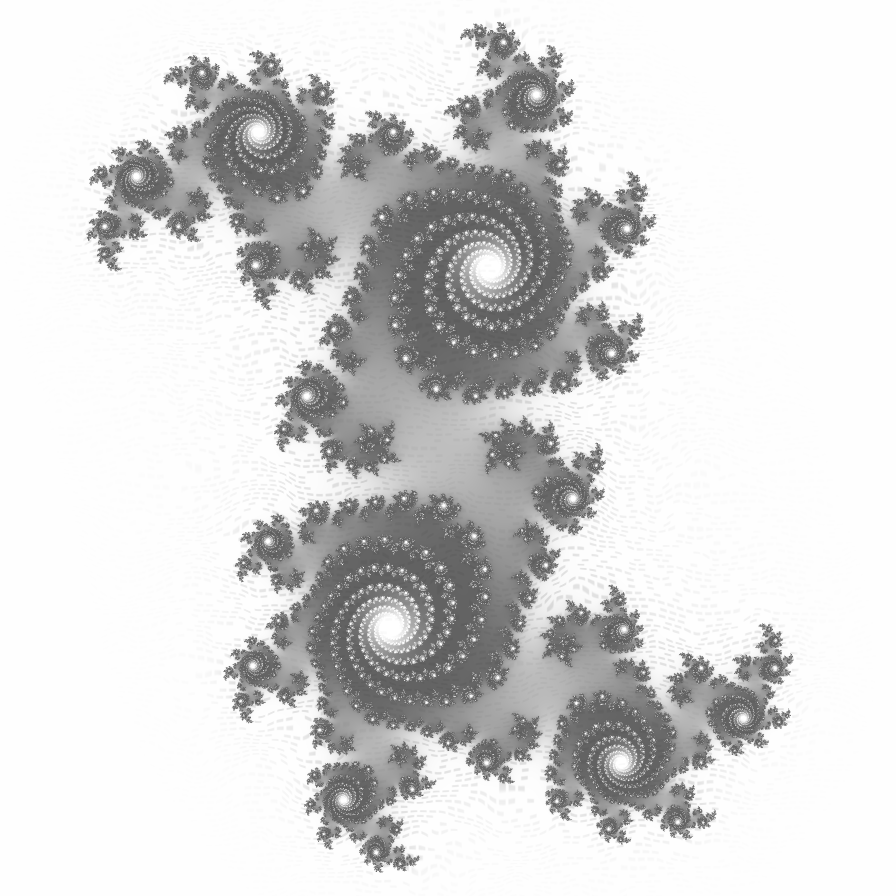
Give the GLSL for this background, as a WebGL 1 fragment shader.

```glsl
precision highp float;
// Grey Julia set of beaded double spirals on white, stippled paper.

uniform vec2 u_resolution;

const int MAX_STEPS = 260;
const vec2 SEED = vec2(0.355, 0.355);
const vec2 CENTER = vec2(0.491, 0.5007);
const float VIEW_WIDTH = 2.43;
const float PAPER = 0.995;
const float SHADOW = 0.385;

float hash(vec2 p) {
  p = fract(p * vec2(0.1031, 0.1130));
  p += dot(p, p.yx + 33.33);
  return fract((p.x + p.y) * p.x * 7.31);
}

float noise(vec2 p) {
  vec2 cell = floor(p);
  vec2 f = fract(p);
  f = f * f * (3.0 - 2.0 * f);
  float low = mix(hash(cell), hash(cell + vec2(1.0, 0.0)), f.x);
  float high = mix(hash(cell + vec2(0.0, 1.0)), hash(cell + vec2(1.0)), f.x);
  return mix(low, high, f.y);
}

// Smooth number of steps of z*z + seed before escape.
float escapeTime(vec2 z, vec2 seed) {
  for (int i = 0; i < MAX_STEPS; i++) {
    float r2 = dot(z, z);
    if (r2 > 64.0) {
      return max(float(i) - log2(0.5 * log2(r2)), 0.0);
    }
    z = vec2(z.x * z.x - z.y * z.y, 2.0 * z.x * z.y) + seed;
  }
  return float(MAX_STEPS);
}

// Paper fades to shadow, then brightens at the spiral hearts.
float tone(float steps) {
  float depth = max(steps - 6.0, 0.0) / 30.0;
  float grey = mix(SHADOW, PAPER, exp(-depth * depth));
  return mix(grey, 1.0, smoothstep(100.0, 240.0, steps));
}

// Short dashes along wavy rows.
float stipple(vec2 p) {
  vec2 q = p * vec2(95.0, 150.0);
  q.y += 5.0 * noise(p * 14.0) + 1.5 * noise(p * 45.0);
  q.x += 9.0 * hash(vec2(floor(q.y), 3.0));
  vec2 d = abs(fract(q) - 0.5);
  float dash = smoothstep(0.45, 0.25, d.x) * smoothstep(0.34, 0.08, d.y);
  return dash * step(0.35, hash(floor(q) + 11.0));
}

void main() {
  float side = min(u_resolution.x, u_resolution.y);
  vec2 origin = 0.5 * (u_resolution - side);

  // Average four samples to smooth the fine fringe.
  float grey = 0.0;
  float nearest = float(MAX_STEPS);
  for (int j = 0; j < 2; j++) {
    for (int i = 0; i < 2; i++) {
      vec2 offset = vec2(float(i), float(j)) * 0.5 - 0.25;
      vec2 p = (gl_FragCoord.xy + offset - origin) / side;
      float steps = escapeTime((p - CENTER) * VIEW_WIDTH, SEED);
      grey += 0.25 * tone(steps);
      nearest = min(nearest, steps);
    }
  }

  // Stipple thickens toward the set and fades inside it.
  vec2 paper = (gl_FragCoord.xy - origin) / side;
  float density = smoothstep(1.0, 9.0, nearest);
  density *= 1.0 - 0.8 * smoothstep(14.0, 30.0, nearest);
  grey -= 0.10 * density * stipple(paper);

  gl_FragColor = vec4(vec3(grey), 1.0);
}
```
